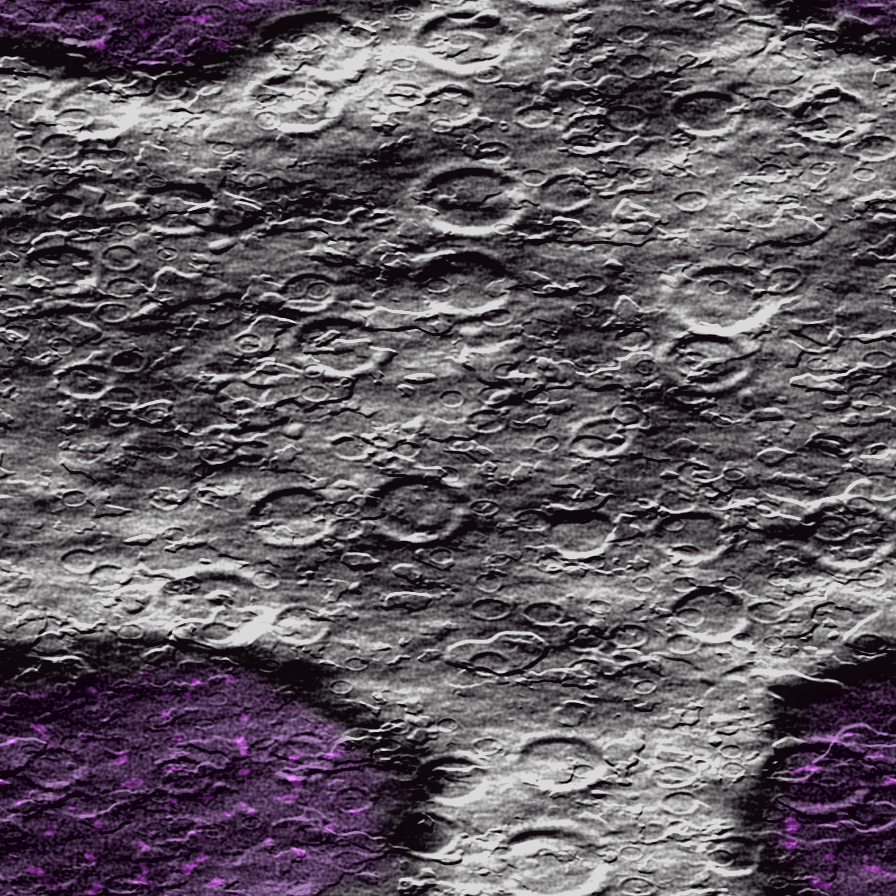
This texture is drawn by a three.js fragment shader. Its source:

```glsl
varying vec2 vUv;

const vec2 BASIN_CENTER = vec2(0.15, 0.10);
const vec2 BASIN_RADIUS = vec2(0.31, 0.17);
const vec2 LIGHT_DIR = vec2(-0.35, 0.94);
const vec3 DUST_DARK = vec3(0.03, 0.0, 0.02);
const vec3 DUST_PALE = vec3(0.85, 0.855, 0.85);
const vec3 VIOLET_DARK = vec3(0.06, 0.0, 0.07);
const vec3 VIOLET_PALE = vec3(0.66, 0.49, 0.72);
const vec3 SPARK = vec3(0.32, 0.10, 0.36);

vec2 hash2(vec2 p) {
  vec3 q = fract(p.xyx * vec3(0.1031, 0.1030, 0.0973));
  q += dot(q, q.yzx + 33.33);
  return fract((q.xx + q.yz) * q.zy);
}

float corner(vec2 cell, vec2 offset, vec2 period, float seed) {
  return dot(hash2(mod(cell, period) + seed * 17.0) * 2.0 - 1.0, offset);
}

// Gradient noise that wraps after a whole number of cells
float noise(vec2 uv, vec2 freq, float seed) {
  vec2 p = uv * freq + seed * 0.37;
  vec2 i = floor(p), f = p - i, e = vec2(1.0, 0.0);
  vec2 w = f * f * f * (f * (f * 6.0 - 15.0) + 10.0);
  return mix(
    mix(corner(i, f, freq, seed), corner(i + e.xy, f - e.xy, freq, seed), w.x),
    mix(corner(i + e.yx, f - e.yx, freq, seed), corner(i + e.xx, f - e.xx, freq, seed), w.x),
    w.y);
}

float fbm(vec2 uv, vec2 freq, int octaves, float seed) {
  float sum = 0.0, amp = 1.0;
  for (int i = 0; i < 6; i++) {
    if (i >= octaves) break;
    sum += amp * noise(uv, freq, seed + float(i));
    freq *= 2.0;
    amp *= 0.5;
  }
  return sum;
}

float bell(float x) { return exp(-x * x); }

// Scattered craters: x is height, y is pale ejecta
vec2 craters(vec2 uv, vec2 grid, float chance, float seed) {
  vec2 p = uv * grid, id = floor(p), sum = vec2(0.0);
  for (int y = -1; y <= 1; y++) {
    for (int x = -1; x <= 1; x++) {
      vec2 cell = id + vec2(float(x), float(y));
      vec2 key = mod(cell, grid) + seed;
      vec2 place = hash2(key), kind = hash2(key + 51.0);
      float radius = mix(0.22, 0.46, kind.x * kind.x);
      float d = length(p - cell - 0.25 - 0.5 * place) / radius;
      float exists = step(1.0 - chance, kind.y);
      float wall = smoothstep(0.72, 1.0, d) - 1.0 + 0.6 * bell((d - 1.05) / 0.14);
      sum.x += exists * wall * 0.1 * radius / grid.y;
      sum.y += exists * step(0.8, place.x) * bell((d - 0.95) / 0.27);
    }
  }
  return sum;
}

// Broken plateau edges
float scarp(vec2 uv, vec2 freq, float width, float seed) {
  float edge = smoothstep(-width, width, fbm(uv, freq, 3, seed) - 0.13);
  return edge * smoothstep(-0.15, 0.25, noise(uv, floor(freq * 0.5), seed + 7.0));
}

vec2 warp(vec2 uv) {
  return uv + 0.006 * vec2(noise(uv, vec2(18.0, 26.0), 61.0), noise(uv, vec2(18.0, 26.0), 67.0));
}

float terrain(vec2 uv) {
  vec2 bent = warp(uv);
  float h = 0.013 * fbm(uv, vec2(6.0, 11.0), 5, 3.0);
  h += 0.0042 * scarp(bent, vec2(8.0, 15.0), 0.05, 11.0);
  h += 0.0034 * scarp(bent, vec2(17.0, 31.0), 0.08, 23.0);
  h += 0.0022 * scarp(bent, vec2(34.0, 60.0), 0.13, 37.0);
  h += craters(bent, vec2(7.0, 11.0), 0.4, 5.0).x;
  return h + craters(bent, vec2(19.0, 33.0), 0.3, 9.0).x;
}

float slopeLight(vec2 uv, float reach) {
  vec2 step2 = LIGHT_DIR * reach;
  return (terrain(uv - step2) - terrain(uv + step2)) / (2.0 * reach);
}

vec2 wrapDelta(vec2 uv, vec2 center) { return fract(uv - center + 0.5) - 0.5; }

void main() {
  float light = slopeLight(vUv, 0.0013);
  float broad = fbm(vUv, vec2(3.0, 5.0), 5, 41.0);
  float grain = noise(vUv, vec2(230.0, 260.0), 71.0);
  float ejecta = craters(warp(vUv), vec2(7.0, 11.0), 0.4, 5.0).y;

  // Basin outline, its black rim and the pale ground around it
  vec2 fromBasin = wrapDelta(vUv, BASIN_CENTER);
  float basin = length(fromBasin / BASIN_RADIUS) + 0.22 * fbm(vUv, vec2(5.0, 8.0), 5, 53.0);
  float inside = 1.0 - smoothstep(0.86, 1.02, basin);
  float rim = bell((basin - 1.02) / 0.11);
  float halo = smoothstep(1.05, 1.22, basin) * (1.0 - smoothstep(1.3, 1.95, basin));
  float shade = bell(length(wrapDelta(vUv, vec2(0.42, 0.68)) / vec2(0.3, 0.17)));

  // Grey dust
  float tone = 0.41 + 0.45 * broad + 0.27 * halo - 0.09 * shade - 0.42 * rim;
  tone += light + 0.3 * grain + 0.24 * ejecta;
  vec3 dust = mix(DUST_DARK, DUST_PALE, clamp(tone, 0.03, 1.0));

  // Violet floor with bright flecks
  float flecks = smoothstep(0.22, 0.5, fbm(vUv, vec2(36.0, 62.0), 2, 83.0));
  float glow = 0.2 + 0.22 * smoothstep(-0.05, 0.22, fromBasin.x) + 0.3 * broad;
  glow += 0.75 * light + 0.55 * grain + 0.25 * ejecta - 0.25 * rim;
  vec3 violet = mix(VIOLET_DARK, VIOLET_PALE, clamp(glow, 0.0, 1.0)) + SPARK * flecks;

  gl_FragColor = vec4(mix(dust, violet, inside), 1.0);
}
```
